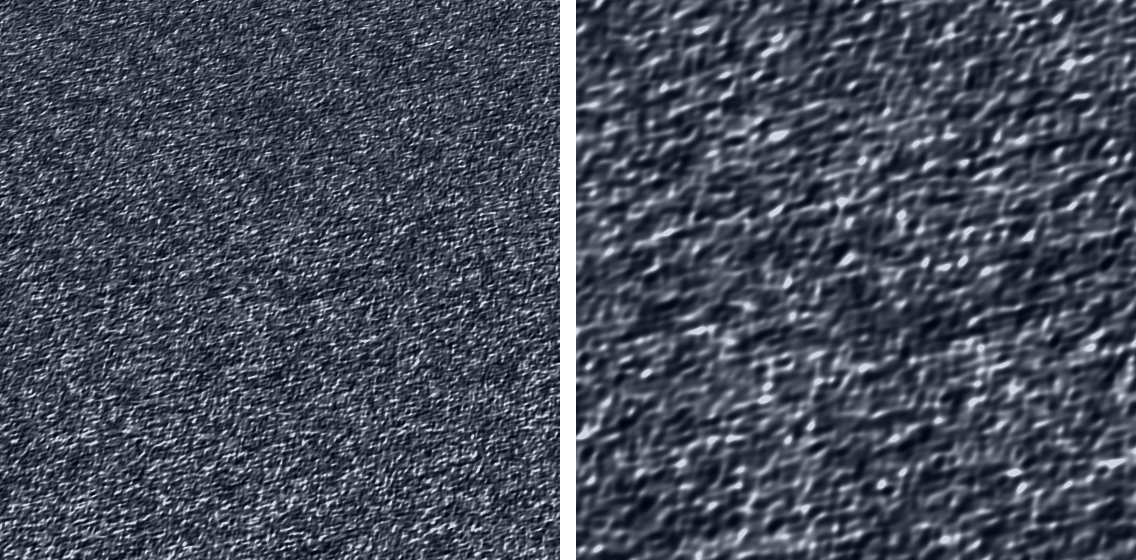
Left: the whole. Right: its middle third, enlarged.
Reproduce this texture procedurally as a Shadertoy shader.

```glsl
vec4 hash4(vec3 cell) {
    vec4 h = fract(vec4(cell.xyzx) * vec4(0.1031, 0.1030, 0.0973, 0.1099) + 0.37 * cell.z);
    h += dot(h, h.wzxy + 33.33);
    return fract((h.xxyz + h.yzzw) * h.zywx);
}

// Cellular sum of light and dark strokes, each with faint opposite edges.
float strokes(vec2 p, float angle, vec2 size, float seed) {
    float c = cos(angle), s = sin(angle);
    vec2 grid = vec2(c * p.x + s * p.y, c * p.y - s * p.x) / size + 400.0;
    vec2 home = floor(grid);
    float sum = 0.0;
    for (int y = -1; y <= 1; y++)
    for (int x = -1; x <= 1; x++)
    for (int k = 0; k < 2; k++) {
        vec2 cell = home + vec2(x, y);
        vec4 rnd = hash4(vec3(cell, seed + float(k)));
        vec2 d = grid - cell - rnd.xy;
        d.y += (rnd.w - 0.5) * 0.8 * d.x;
        float profile = exp(-4.0 * dot(d, d)) * (1.0 - 4.0 * d.y * d.y);
        sum += (rnd.z - 0.5) * 3.46 * profile;
    }
    return sum;
}

// Soft, broad variation from layered sines.
float patches(vec2 p) {
    return sin(p.x * 13.0 + 2.0 * sin(p.y * 17.0))
         * sin(p.y * 21.0 - p.x * 6.0 + 1.7 * sin(p.x * 19.0));
}

void mainImage(out vec4 fragColor, in vec2 fragCoord) {
    vec2 uv = fragCoord / iResolution.xy;

    // Grain shrinks gently towards the top.
    vec2 p = (uv - vec2(0.5, 0.0)) / (1.12 - 0.2 * uv.y);
    float patchiness = patches(p);

    // Short slanted strokes, steep cross strokes and long thin fibres.
    float slanted = strokes(p, 0.33, vec2(0.0112, 0.0062), 3.0);
    float steep = strokes(p, 1.12, vec2(0.0102, 0.0062), 11.0);
    float fibres = strokes(p, 0.29, vec2(0.0400, 0.0058), 23.0);
    float relief = 1.33 * ((0.68 + 0.1 * patchiness) * slanted
                         + (0.70 - 0.1 * patchiness) * steep + 0.36 * fibres);

    // Exponential tone with softened highlights.
    relief = clamp(relief, -4.0, 4.0);
    relief -= 0.05 * relief * relief;
    float contrast = mix(0.64, 0.50, uv.y);
    float tone = exp(-1.33 - 0.08 * uv.y + 0.02 * patchiness + contrast * relief);
    tone = min(tone, 0.84);

    // Cool slate tint.
    fragColor = vec4(clamp(tone + vec3(-0.012, 0.0, 0.052), 0.0, 1.0), 1.0);
}
```
